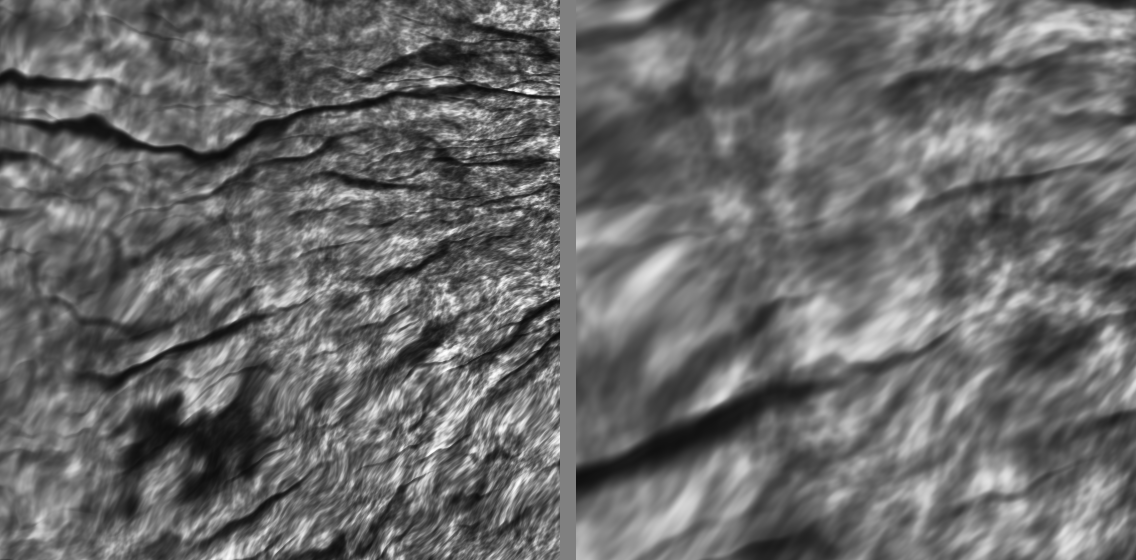
Left: the whole. Right: its middle third, enlarged.
Reproduce this texture procedurally as a WebGL 2 fragment shader.

```glsl
#version 300 es
precision highp float;

// Weathered, bark-like rock in grey: overlapping plates bend from level to diagonal,
// with dark crevices under their lips. Gradient noise in the bent frame adds lumps
// and grain, soft on the left and crisp towards the lower right.

#define BASE_TONE 0.395
#define PLATES 7.5
#define FINE_PLATES 19.0
#define PLATE_WANDER 1.15
#define CREVICE_DEPTH 0.86
#define LIP_GLOW 0.22
#define LUMP_SIZE 0.032
#define LUMP_CONTRAST 0.66
#define GRAIN_CONTRAST 0.60
#define BROAD_CONTRAST 0.42

uniform vec2 u_resolution;
out vec4 fragColor;

// Random unit vector for a lattice cell.
vec2 cellGradient(ivec2 cell) {
    uvec2 k = uvec2(cell) * uvec2(1597u, 3812u) + 977u;
    uint h = (k.x ^ (k.y * 2741u)) * 69069u;
    h = (h ^ (h >> 15)) * 73471u;
    h ^= h >> 13;
    float a = float(h & 65535u) / 65536.0 * 6.28319;
    return vec2(cos(a), sin(a));
}

// Gradient noise, roughly -1 to 1.
float noise(vec2 p) {
    vec2 f = fract(p);
    ivec2 i = ivec2(floor(p));
    vec2 w = f * f * f * (f * (f * 6.0 - 15.0) + 10.0);
    float a = dot(cellGradient(i), f);
    float b = dot(cellGradient(i + ivec2(1, 0)), f - vec2(1, 0));
    float c = dot(cellGradient(i + ivec2(0, 1)), f - vec2(0, 1));
    float d = dot(cellGradient(i + ivec2(1, 1)), f - vec2(1, 1));
    return 1.5 * mix(mix(a, b, w.x), mix(c, d, w.x), w.y);
}

// Height measured across the strata: level at left, rising at lower right,
// falling at upper right.
float strataHeight(vec2 p) {
    float run = 0.5 * (p.x - 0.2 + sqrt((p.x - 0.2) * (p.x - 0.2) + 0.02));
    return p.y - run * mix(0.68, -0.35, smoothstep(0.3, 1.15, p.y));
}

// Crevice darkness (x) and lip brightness (y) of one set of plates.
vec2 plates(vec2 q, float count, float softness, float seed) {
    float scale = count / PLATES;
    vec2 s = q * scale + seed;
    float t = q.y * count + PLATE_WANDER * noise(s * vec2(2.6, 3.4));
    t += 0.32 * noise(s * vec2(8.0, 9.0)) + 0.12 * noise(s * vec2(23.0, 19.0));
    float edge = floor(t + 0.5);
    float d = t - edge;
    float open = noise(vec2(s.x * 3.1, s.y * 2.3 + edge * 7.37));
    open = smoothstep(-0.28, 0.38, open);
    float width = 0.1 + 0.24 * open;
    float underside = 1.0 - smoothstep(-0.04, softness, d);
    float gap = smoothstep(-width, -0.25 * width, d) * underside;
    float shadow = smoothstep(-0.5, -0.02, d) * underside;
    float lip = smoothstep(0.0, 0.12, d) * (1.0 - smoothstep(0.12, 0.45, d));
    return vec2(gap * open + 0.28 * shadow * (0.35 + 0.65 * open) * (1.0 - gap * open),
                lip * open);
}

void main() {
    vec2 p = gl_FragCoord.xy / min(u_resolution.x, u_resolution.y);
    vec2 q = vec2(p.x, strataHeight(p));
    float focus = smoothstep(0.22, 1.0, 0.8 * p.x + 0.35 * (1.0 - p.y));

    // Plates and finer splits
    vec2 large = plates(q, PLATES, mix(0.13, 0.06, focus), 3.7);
    vec2 small = plates(q, FINE_PLATES, mix(0.25, 0.1, focus), 11.3);
    float splitStrength = mix(0.22, 0.6, focus);

    // Lumps lean slightly and stretch across the strata
    vec2 lean = vec2(p.x - 0.3 * p.y, q.y);
    vec2 bend = vec2(noise(p * 9.0 + 5.0), noise(p * 9.0 + 17.0));
    vec2 g = (lean + 0.018 * bend) / LUMP_SIZE;
    float lumps = noise(g * vec2(1.0, 0.72));
    lumps += 0.5 * noise(g * vec2(1.7, 1.15) + 31.0);

    // Grain grows stronger where the surface is in focus
    float grain = mix(0.22, 1.0, focus) * noise(g * vec2(2.3, 1.8) + 53.0);
    grain += 0.8 * mix(0.06, 1.0, focus) * noise(g * vec2(4.1, 3.2) + 71.0);
    grain += 0.35 * focus * focus * noise(g * vec2(7.3, 6.1) + 97.0);

    // Broad light and dark areas
    float broad = noise(q * vec2(3.0, 5.5) + 23.0);
    broad += noise(q * vec2(9.0, 13.0) + 41.0);

    float relief = BROAD_CONTRAST * broad + GRAIN_CONTRAST * grain;
    relief += LUMP_CONTRAST * mix(0.8, 1.0, focus) * lumps;
    relief += LIP_GLOW * (large.y + 0.5 * small.y);
    relief += 0.12 * focus - 0.14 * smoothstep(0.35, 1.0, p.y);

    float tone = BASE_TONE * exp(relief);
    tone *= 1.0 - CREVICE_DEPTH * large.x;
    tone *= 1.0 - splitStrength * small.x;
    tone = tone < 0.6 ? tone : 0.6 + 0.4 * (1.0 - exp((0.6 - tone) / 0.4));
    fragColor = vec4(vec3(tone + 0.025), 1.0);
}
```
